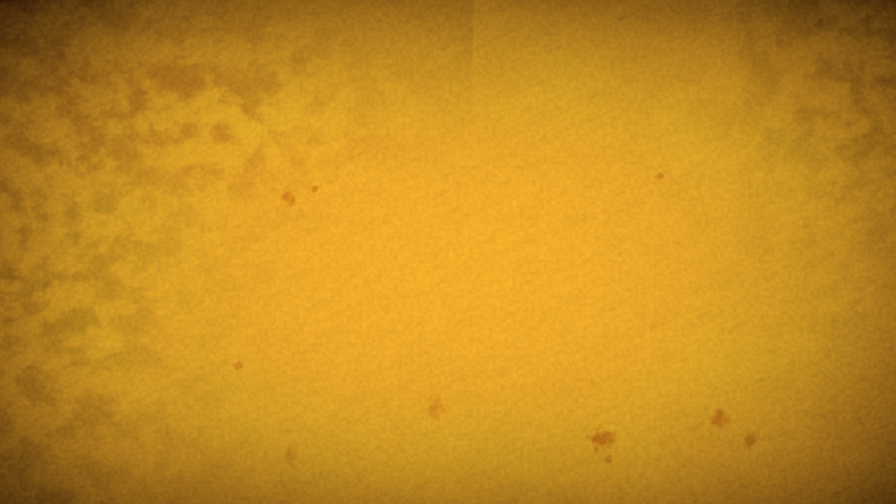
Write a Shadertoy shader that draws this texture.

```glsl
// Aged amber parchment with a dark vignette, mottled edges, fibres and stains.

const vec3 SHADE_COLOR = vec3(0.39, 0.25, 0.06);
const vec3 GLOW_COLOR = vec3(0.945, 0.68, 0.165);
const vec3 STAIN_COLOR = vec3(0.60, 0.30, 0.05);
const vec2 GLOW_CENTER = vec2(0.51, 0.475);   // fraction of the canvas
const float VIGNETTE_POWER = 2.6;             // above 2 squares off the glow
const float VIGNETTE_STRENGTH = 0.60;
const float MOTTLE_STRENGTH = 0.17;
const float FIBRE_STRENGTH = 0.055;
const float GRAIN_STRENGTH = 0.085;
const float FIBRE_SLOPE = 0.42;               // radians
const float FOLD_X = 0.938;                   // in canvas heights
const float FOLD_STRENGTH = 0.055;

// Stains: x, y, radius (in canvas heights), opacity
const int STAIN_COUNT = 10;
const vec4 STAINS[STAIN_COUNT] = vec4[](
    vec4(1.194, 0.126, 0.028, 0.62), vec4(1.426, 0.170, 0.021, 0.50),
    vec4(1.488, 0.128, 0.018, 0.40), vec4(0.861, 0.190, 0.025, 0.30),
    vec4(0.574, 0.606, 0.016, 0.48), vec4(0.625, 0.624, 0.009, 0.50),
    vec4(1.310, 0.650, 0.010, 0.45), vec4(0.475, 0.274, 0.010, 0.40),
    vec4(0.579, 0.096, 0.018, 0.28), vec4(1.206, 0.086, 0.011, 0.42));

vec2 gradientAt(vec2 cell) {
    vec3 h = fract(cell.xyx * vec3(0.1031, 0.1030, 0.0973));
    h += dot(h, h.yzx + 33.33);
    float angle = 6.2832 * fract((h.x + h.y) * h.z);
    return vec2(cos(angle), sin(angle));
}

// Gradient noise, roughly -0.7 to 0.7
float noise(vec2 p) {
    vec2 i = floor(p), f = fract(p);
    vec2 u = f * f * f * (f * (f * 6.0 - 15.0) + 10.0);
    vec2 e = vec2(1.0, 0.0);
    float low = mix(dot(gradientAt(i), f),
                    dot(gradientAt(i + e.xy), f - e.xy), u.x);
    float high = mix(dot(gradientAt(i + e.yx), f - e.yx),
                     dot(gradientAt(i + e.xx), f - e.xx), u.x);
    return mix(low, high, u.y);
}

float fbm(vec2 p) {
    float sum = 0.0, amplitude = 1.0;
    for (int octave = 0; octave < 4; octave++) {
        sum += amplitude * noise(p);
        p = mat2(1.6, 1.2, -1.2, 1.6) * p + 7.3;
        amplitude *= 0.55;
    }
    return sum;
}

float softSpot(vec2 p, vec2 center, vec2 radius) {
    vec2 d = (p - center) / radius;
    return exp(-dot(d, d));
}

void mainImage(out vec4 fragColor, in vec2 fragCoord) {
    vec2 uv = fragCoord / iResolution.xy;
    vec2 p = fragCoord / iResolution.y;

    // Squared-off vignette with a slightly uneven rim
    vec2 q = pow(abs(uv - GLOW_CENTER) * 2.0, vec2(VIGNETTE_POWER));
    float rim = q.x + q.y;
    float light = 1.0 - VIGNETTE_STRENGTH * rim;
    light += 0.06 * fbm(p * 2.6 + 4.0) * smoothstep(0.05, 0.8, rim);

    // Mottling gathers on the left side and in the upper right
    float blotch = fbm(p * vec2(13.0, 15.0) + 21.0);
    float patches = smoothstep(-0.25, 0.4, blotch) - 0.5;
    float wear = softSpot(p, vec2(0.10, 0.52), vec2(0.26, 0.55));
    wear = max(wear, softSpot(p, vec2(0.38, 0.78), vec2(0.30, 0.17)));
    wear = max(wear, 0.8 * softSpot(p, vec2(1.72, 0.83), vec2(0.24, 0.30)));
    light -= MOTTLE_STRENGTH * patches * (wear + 0.07);

    // Vertical fold fading out below the top edge
    float foldFade = smoothstep(0.68, 0.97, p.y);
    float foldSide = smoothstep(-0.006, 0.006, FOLD_X + 0.004 * noise(p * 9.0) - p.x);
    float foldReach = exp(-abs(p.x - FOLD_X) * 7.0);
    light -= FOLD_STRENGTH * foldFade * foldReach * (2.0 * foldSide - 1.0);

    // Slanted fibres and fine paper grain
    float c = cos(FIBRE_SLOPE), s = sin(FIBRE_SLOPE);
    vec2 along = vec2(c * p.x + s * p.y, c * p.y - s * p.x);
    float fibre = noise(along * vec2(13.0, 52.0)) + 0.6 * noise(along * vec2(34.0, 110.0) + 5.0);
    float crease = smoothstep(0.30, 0.62, noise(along * vec2(20.0, 60.0) + 31.0));
    float grain = noise(p * 128.0) + 0.6 * noise(p * 71.0 + 11.0);
    light += FIBRE_STRENGTH * (0.6 * fibre - crease) + GRAIN_STRENGTH * grain;

    vec3 color = mix(SHADE_COLOR, GLOW_COLOR, light);

    // Yellow ring around the orange heart, rusty worn patches
    float ring = smoothstep(0.08, 0.35, rim) * smoothstep(1.1, 0.45, rim);
    color.g += 0.018 * ring * (1.0 + fbm(p * 5.0 + 9.0));
    float rust = softSpot(p, vec2(0.40, 0.76), vec2(0.28, 0.14));
    color.g -= 0.045 * rust * smoothstep(-0.3, 0.5, blotch);

    // Stains with ragged borders
    float ragged = fbm(p * 48.0);
    for (int k = 0; k < STAIN_COUNT; k++) {
        vec4 stain = STAINS[k];
        float reach = length(p - stain.xy) / stain.z + 0.6 * ragged;
        float cover = stain.w * smoothstep(1.1, 0.25, reach);
        color = mix(color, STAIN_COLOR * clamp(light + 0.3, 0.5, 1.25), cover);
    }

    fragColor = vec4(clamp(color, 0.0, 1.0), 1.0);
}
```
